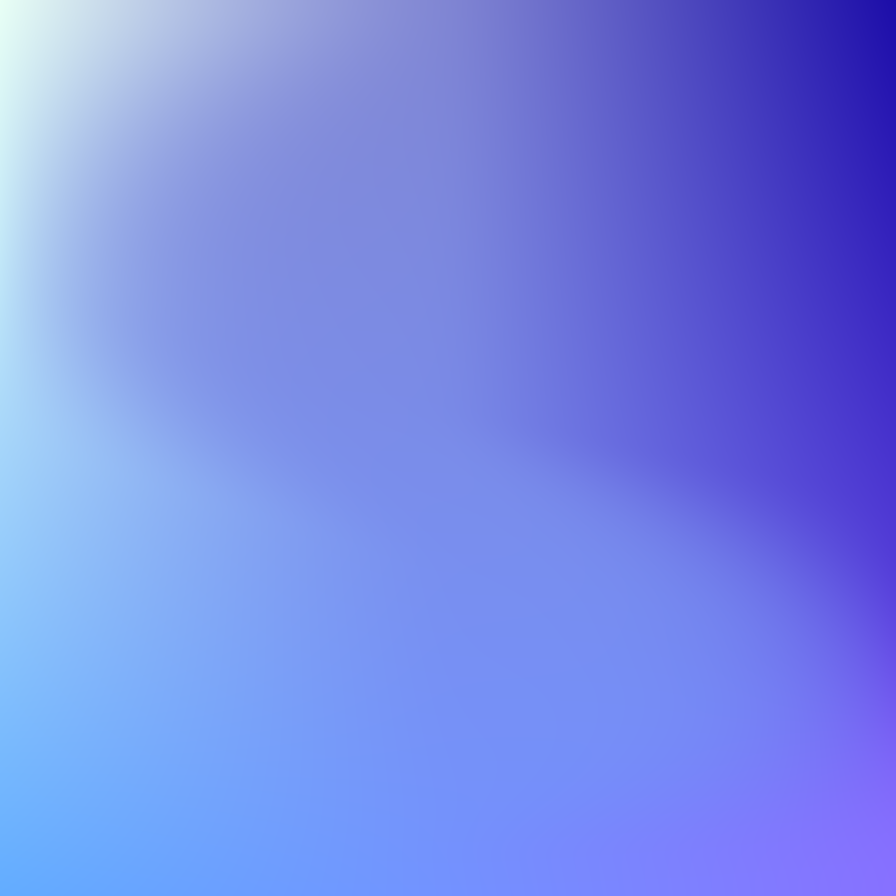
A three.js fragment shader for this background:

```glsl
// Soft mesh gradient: mint and sky blue at left, dusky periwinkle centre, navy and violet at right.
varying vec2 vUv;

const vec3 SKY = vec3(0.385, 0.675, 1.0);
const vec3 MINT = vec3(0.91, 1.0, 0.96);
const vec3 CORNFLOWER = vec3(0.45, 0.572, 1.0);
const vec3 DUSK = vec3(0.51, 0.533, 0.83);
const vec3 VIOLET = vec3(0.53, 0.44, 1.0);
const vec3 INDIGO = vec3(0.45, 0.34, 0.95);
const vec3 NAVY = vec3(0.11, 0.05, 0.66);

// Ramp that rises from zero with a rounded knee of the given width
float softRamp(float s, float knee) {
  return clamp(0.5 * (s + sqrt(s * s + knee * knee)), 0.0, 1.0);
}

// Plateau that rises over one range and falls over another
float plateau(float riseAt, vec2 rise, float fallAt, vec2 fall) {
  return smoothstep(rise.x, rise.y, riseAt) * (1.0 - smoothstep(fall.x, fall.y, fallAt));
}

// Right edge: indigo to navy, lit violet near the bottom
vec3 rightColumn(float y) {
  return mix(mix(INDIGO, NAVY, y), VIOLET, 1.0 - smoothstep(0.0, 0.4, y));
}

// Share of the left colour; the dusky lobe pushes it back to the edge
float leftWeight(vec2 p) {
  float lobe = plateau(p.y + 0.3 * p.x, vec2(0.5, 0.7), p.y, vec2(0.7, 1.0));
  float falloff = 1.0 + 0.4 * smoothstep(0.0, 0.5, p.y) + 2.4 * lobe;
  return pow(softRamp(1.0 - 2.0 * p.x, 0.08), falloff);
}

// Share of the right colour; the pale lobe pushes it back to the edge
float rightWeight(vec2 p) {
  float lobe = plateau(p.y, vec2(0.04, 0.24), p.y + 0.2 * (p.x - 0.75), vec2(0.3, 0.5));
  float falloff = 1.05 + 2.5 * lobe;
  return pow(softRamp(2.0 * p.x - 1.0, 0.08), falloff);
}

void main() {
  vec3 left = mix(SKY, MINT, vUv.y);
  vec3 middle = mix(CORNFLOWER, DUSK, vUv.y);
  vec3 right = rightColumn(vUv.y);

  // Blend the three columns across the canvas
  vec3 color = middle
    + leftWeight(vUv) * (left - middle)
    + rightWeight(vUv) * (right - middle);
  gl_FragColor = vec4(color, 1.0);
}
```
